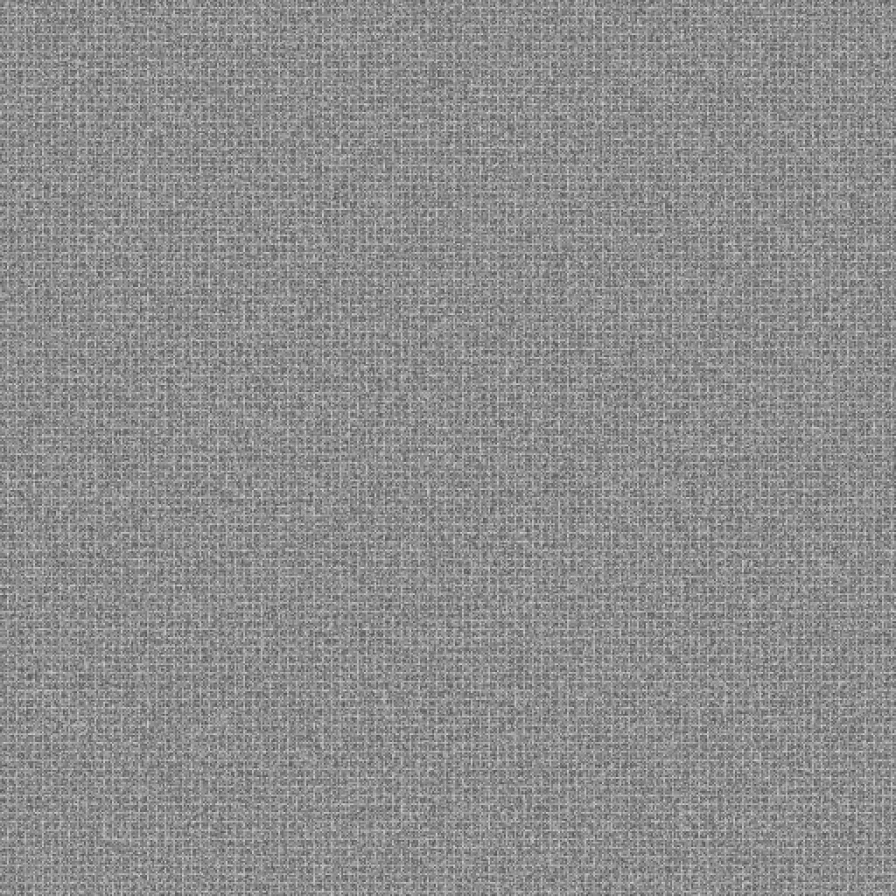
Give the GLSL for this pattern, as a Shadertoy shader.

```glsl
// Draws a fine pale square grid over grey, grainy woven cells.

const float CELLS = 102.4;          // repeats across the canvas
const float GRAINS_PER_CELL = 5.0;  // specks along one cell side
const float LINE_WIDTH = 0.2;       // share of a cell
const float LINE_CENTRE = 0.9;      // position inside a cell
const float CELL_GREY = 0.51;
const float LINE_GREY = 0.63;
const float GRAIN_STRENGTH = 0.2;

// Integer hash giving two values from 0 to 1
vec2 hash2(vec2 lattice) {
    uvec2 n = uvec2(ivec2(lattice));
    n = n * 1664525u + 1013904223u;
    n.x += n.y * 1664525u;
    n.y += n.x * 1664525u;
    n ^= n >> 16u;
    n.x += n.y * 1664525u;
    n.y += n.x * 1664525u;
    n ^= n >> 16u;
    return vec2(n & 65535u) / 65535.0;
}

// Triangular distribution from -1 to 1
float speck(vec2 lattice) {
    vec2 h = hash2(lattice);
    return h.x + h.y - 1.0;
}

// Square specks whose borders blend over one pixel
float grain(vec2 p, float pixel) {
    vec2 q = p - 0.5;
    vec2 id = floor(q);
    vec2 blend = clamp((fract(q) - 0.5) / pixel + 0.5, 0.0, 1.0);
    float lower = mix(speck(id), speck(id + vec2(1.0, 0.0)), blend.x);
    float upper = mix(speck(id + vec2(0.0, 1.0)), speck(id + 1.0), blend.x);
    return mix(lower, upper, blend.y);
}

// Coverage of the lines in both directions
float gridLines(vec2 p, float centre, float width, float pixel) {
    vec2 dist = abs(fract(p - centre + 0.5) - 0.5);
    vec2 cover = clamp((0.5 * width - dist) / pixel + 0.5, 0.0, 1.0);
    return max(cover.x, cover.y);
}

void mainImage(out vec4 fragColor, in vec2 fragCoord) {
    vec2 uv = fragCoord / iResolution.y;
    uv.y = 1.0 - uv.y; // rows are counted from the top edge
    vec2 cell = uv * CELLS;
    float cellPixel = CELLS / iResolution.y;

    // Pale lines over the darker cells
    float lines = gridLines(cell, LINE_CENTRE, LINE_WIDTH, cellPixel);
    float grey = mix(CELL_GREY, LINE_GREY, lines);

    // Fine grain over everything
    grey += GRAIN_STRENGTH * grain(cell * GRAINS_PER_CELL, cellPixel * GRAINS_PER_CELL);

    fragColor = vec4(vec3(grey), 1.0);
}
```
